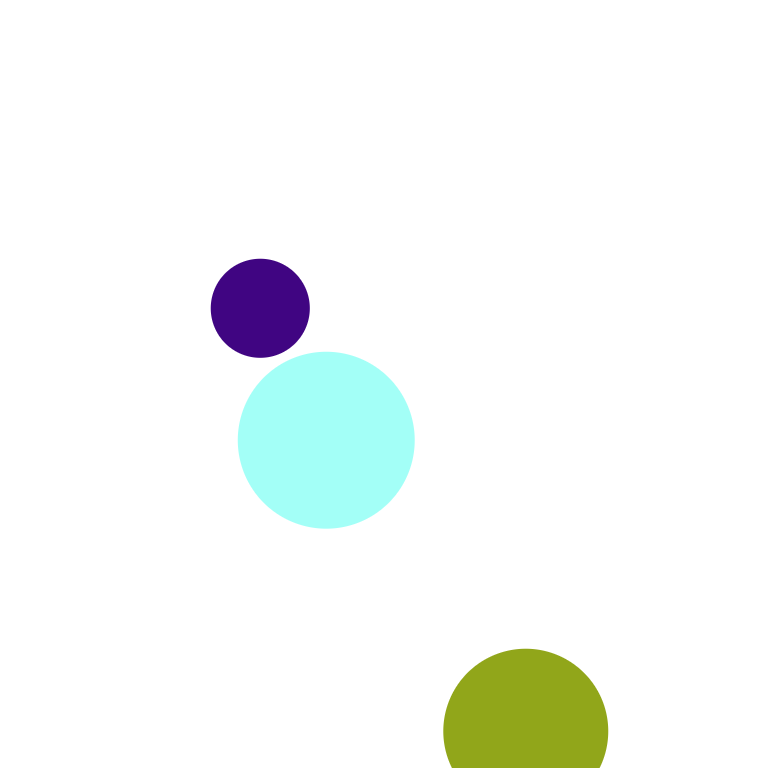
Give the GLSL for this background, as a WebGL 2 fragment shader.

```glsl
#version 300 es
precision highp float;

uniform vec2 u_resolution;
out vec4 fragColor;

const vec3 BACKGROUND = vec3(1.0);
const vec3 PURPLE = vec3(0.25, 0.02, 0.51);
const vec3 AQUA = vec3(0.64, 1.0, 0.97);
const vec3 OLIVE = vec3(0.57, 0.65, 0.10);

// Discs: center x, center y, radius, in canvas units
const vec3 PURPLE_DISC = vec3(0.3389, 0.5986, 0.0645);
const vec3 AQUA_DISC = vec3(0.4248, 0.4268, 0.1152);
const vec3 OLIVE_DISC = vec3(0.6846, 0.0479, 0.1074);

// Antialiased coverage of a disc
float discCoverage(vec2 point, vec3 disc, float pixelSize) {
    float edgeDistance = length(point - disc.xy) - disc.z;
    return clamp(0.5 - edgeDistance / pixelSize, 0.0, 1.0);
}

void main() {
    vec2 point = gl_FragCoord.xy / u_resolution;
    float pixelSize = 1.0 / min(u_resolution.x, u_resolution.y);

    // Layer the flat discs over the background
    vec3 color = BACKGROUND;
    color = mix(color, PURPLE, discCoverage(point, PURPLE_DISC, pixelSize));
    color = mix(color, AQUA, discCoverage(point, AQUA_DISC, pixelSize));
    color = mix(color, OLIVE, discCoverage(point, OLIVE_DISC, pixelSize));

    fragColor = vec4(color, 1.0);
}
```
